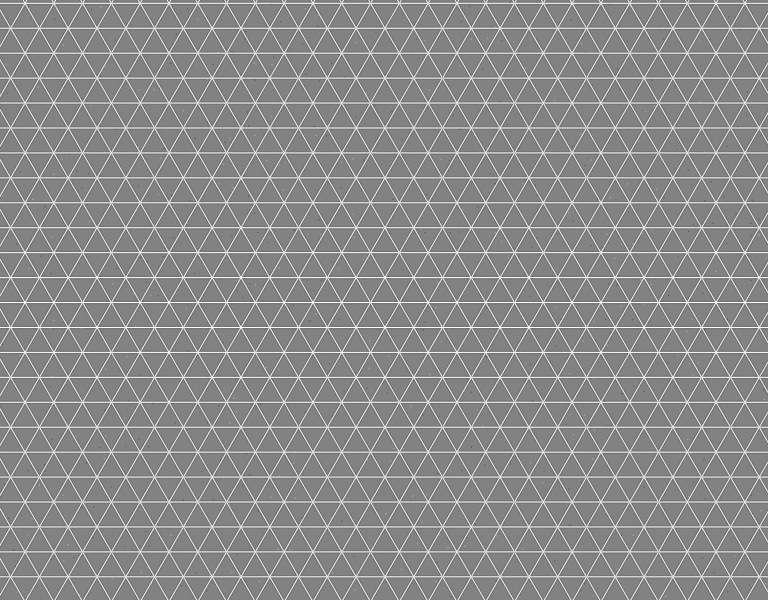
Reproduce this pattern procedurally as a Shadertoy shader.

```glsl
// Isometric grid: thin white lines in three directions form equilateral
// triangles on flat grey. Each line family is a repeated distance with a
// box-filtered edge; a faint dark rim and sparse hashed specks add wear.

#define ROW_HEIGHT   0.04156            // triangle height, in canvas heights
#define GRID_ORIGIN  vec2(0.0417, 0.0055) // a vertex, from the top left
#define LEVEL_WIDTH  0.00167            // horizontal lines
#define SLANT_WIDTH  0.00145            // slanted lines
#define RIM_WIDTH    0.0062             // dark band around each line
#define GROUND       vec3(0.51)
#define RIM_COLOR    vec3(0.46)
#define LINE_COLOR   vec3(1.0)
#define SPECK_CELL   0.02
#define SPECK_CHANCE 0.2
#define SPECK_RADIUS 0.0012
#define SPECK_DEPTH  0.13

// Hash of a cell to three values in 0..1
vec3 hash32(vec2 cell) {
    vec3 q = fract(vec3(cell.xyx) * vec3(0.1031, 0.1030, 0.0973));
    q += dot(q, q.yxz + 33.33);
    return fract((q.xxy + q.yzz) * q.zyx);
}

// Share of a pixel-wide box, at distances d, covered by bands of given widths
vec3 coverage(vec3 d, vec3 width, float pixel) {
    vec3 upper = min(d + 0.5 * pixel, 0.5 * width);
    vec3 lower = max(d - 0.5 * pixel, -0.5 * width);
    return max(upper - lower, 0.0) / pixel;
}

float maxOf(vec3 v) {
    return max(v.x, max(v.y, v.z));
}

// Distances to the nearest horizontal, falling and rising line
vec3 gridDistances(vec2 p) {
    float side = ROW_HEIGHT * 2.0 / sqrt(3.0);
    vec2 g = (p - GRID_ORIGIN) / vec2(side, ROW_HEIGHT);
    vec3 phase = vec3(g.y, g.x - 0.5 * g.y, g.x + 0.5 * g.y);
    return abs(fract(phase + 0.5) - 0.5) * ROW_HEIGHT;
}

// Signed tint of sparse light and dark dots
float specks(vec2 p, float pixel) {
    vec2 cell = floor(p / SPECK_CELL);
    vec3 h = hash32(cell + 17.0);
    vec2 center = (cell + 0.15 + 0.7 * h.xy) * SPECK_CELL;
    float dist = length(p - center) - SPECK_RADIUS;
    float dot_ = 1.0 - smoothstep(-0.5 * pixel, 0.5 * pixel, dist);
    float tint = h.z < 0.6 * SPECK_CHANCE ? -1.0 : 1.0;
    return dot_ * tint * step(h.z, SPECK_CHANCE) * SPECK_DEPTH;
}

void mainImage(out vec4 fragColor, in vec2 fragCoord) {
    float pixel = 1.0 / iResolution.y;
    vec2 p = fragCoord * pixel;
    p.y = 1.0 - p.y; // measure down from the top edge

    vec3 d = gridDistances(p);
    vec3 widths = vec3(LEVEL_WIDTH, SLANT_WIDTH, SLANT_WIDTH);
    float line = maxOf(coverage(d, widths, pixel));
    float rim = maxOf(coverage(d, vec3(RIM_WIDTH), pixel));

    // Ground and wear, then rim, then line
    vec3 color = GROUND + specks(p, pixel);
    color = mix(color, color + RIM_COLOR - GROUND, min(rim, 1.0));
    color = mix(color, LINE_COLOR, min(line, 1.0));
    fragColor = vec4(color, 1.0);
}
```
